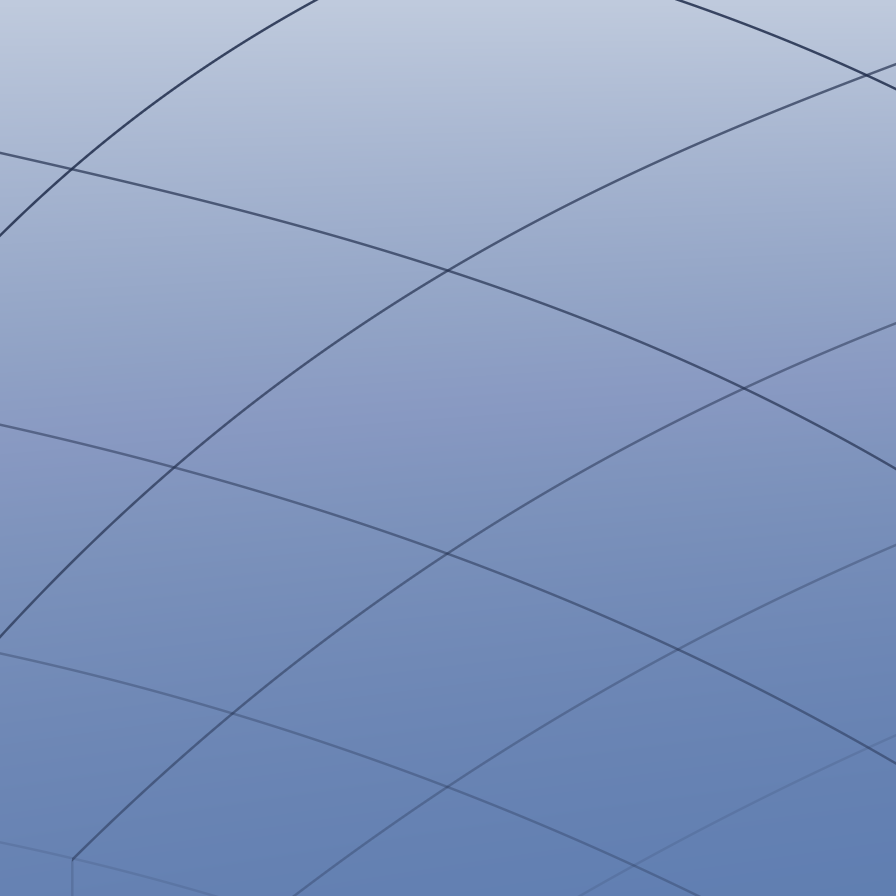
This background is drawn by a WebGL 2 fragment shader. Its source:

```glsl
#version 300 es
precision highp float;

uniform vec2 u_resolution;
out vec4 fragColor;

// Vertical fade with a slight tilt towards the lower right
vec3 skyColor(vec2 p) {
    float t = p.y + 0.16 * (p.x - 0.5) * p.y;
    vec3 sky = vec3(0.751, 0.794, 0.867)
             + t * (vec3(-0.588, -0.507, -0.310) + t * vec3(0.223, 0.214, 0.140));
    float lavender = exp(-pow((t - 0.46) / 0.07, 2.0));
    return sky + lavender * vec3(0.006, -0.006, 0.006);
}

// Distance to the cubic y(x) given by its ends, first slope and cubic term
float curveDistance(vec2 p, float start, float end, float slope, float bend) {
    float square = end - start - slope - bend;
    float y = start + p.x * (slope + p.x * (square + p.x * bend));
    float tangent = slope + p.x * (2.0 * square + 3.0 * bend * p.x);
    return abs(p.y - y) / sqrt(1.0 + tangent * tangent);
}

// Grid curves that descend to the right
float fallingCurve(vec2 p, float m) {
    float start = 0.1706 + m * (0.3288 + m * (-0.02605 + m * 0.00065));
    float end = start + 0.393 - 0.0402 * pow(0.37, m);
    float slope = 0.2247 - 0.002 * m * m;
    float bend = 0.15 / (1.0 + 0.45 * exp(1.55 * m));
    return curveDistance(p, start, end, slope, bend);
}

// Grid curves that climb to the right
float risingCurve(vec2 p, float m) {
    float start = 0.7109 + m * (0.3854 + m * (-0.0582 + m * 0.00435));
    float end = 0.0716 + m * (0.3122 + m * (-0.02415 + m * 0.0011));
    float slope = -1.09 + m * (-0.0298 + m * (0.0615 - m * 0.0087));
    float bend = -0.1865 * pow(0.52, m);
    return curveDistance(p, start, end, slope, bend);
}

// Antialiased stroke of a thin line
float stroke(float dist) {
    float pixel = 1.0 / min(u_resolution.x, u_resolution.y);
    return clamp((0.0014 - dist) / pixel + 0.5, 0.0, 1.0);
}

void main() {
    // Depth runs downwards from the top edge
    vec2 p = gl_FragCoord.xy / u_resolution;
    p.y = 1.0 - p.y;
    vec3 color = skyColor(p);
    vec3 ink = vec3(0.13, 0.18, 0.30);
    float corner = 0.0807;

    // Curved grid, fading with each lower line
    for (int i = -1; i <= 3; i++) {
        float m = float(i);
        float opacity = 0.68 - 0.18 * m;
        float rising = stroke(risingCurve(p, m));
        if (i > 0) rising *= step(corner, p.x);
        color = mix(color, ink, opacity * stroke(fallingCurve(p, m)));
        color = mix(color, ink, opacity * rising);
    }

    // Short upright edge below the lower left corner of the grid
    float upright = length(vec2(p.x - corner, min(p.y - 0.961, 0.0)));
    color = mix(color, ink, 0.18 * stroke(upright));

    fragColor = vec4(color, 1.0);
}
```
